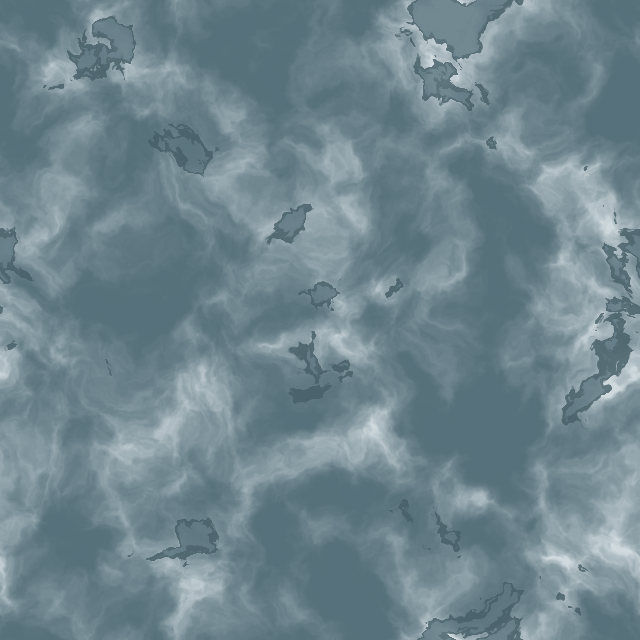
Write a three.js fragment shader that draws this texture.

```glsl
// Seamless slate-blue water with wispy pale foam and crisp dark shoals.
#define WATER vec3(0.36, 0.46, 0.50)
#define FOAM vec3(0.74, 0.79, 0.81)
#define SHOAL vec3(0.29, 0.385, 0.42)
#define BROAD_REPEATS 4.0
#define VEIN_REPEATS 5.0
#define COAST_REPEATS 7.0
#define WARP 0.018
#define ROUGHNESS 0.55
#define SHOAL_LEVEL 1.65
#define SHOAL_WIDTH 0.32
#define EDGE 0.10

varying vec2 vUv;

// Random unit gradient of a lattice cell, wrapped to the period.
vec2 gradient(vec2 cell, float period, float seed) {
  cell = mod(cell, period);
  float h = fract(sin(dot(cell, vec2(127.1, 311.7)) + seed * 17.3) * 43758.55);
  float angle = 6.28319 * h;
  return vec2(cos(angle), sin(angle));
}

// Tiling gradient noise, scaled to about unit variance.
float gradientNoise(vec2 p, float period, float seed) {
  vec2 cell = floor(p);
  vec2 f = p - cell;
  vec2 w = f * f * f * (f * (f * 6.0 - 15.0) + 10.0);
  vec2 x = vec2(1.0, 0.0);
  float a = dot(gradient(cell, period, seed), f);
  float b = dot(gradient(cell + x.xy, period, seed), f - x.xy);
  float c = dot(gradient(cell + x.yx, period, seed), f - x.yx);
  float d = dot(gradient(cell + x.xx, period, seed), f - x.xx);
  return 4.7 * mix(mix(a, b, w.x), mix(c, d, w.x), w.y);
}

// Fractal sum with unit variance; ridged = 1 turns zero crossings into crests.
float fractal(vec2 uv, float period, float seed, float ridged) {
  float sum = 0.0;
  float power = 0.0;
  float amplitude = 1.0;
  for (int i = 0; i < 6; i++) {
    vec2 shift = vec2(0.37, 0.71) * (float(i) + seed);
    float n = gradientNoise(uv * period + shift, period, seed + float(i));
    float crest = (0.8 - abs(n)) / 0.6;
    sum += amplitude * mix(n, crest, ridged);
    power += amplitude * amplitude;
    amplitude *= ROUGHNESS;
    period *= 2.0;
  }
  return sum / sqrt(power);
}

void main() {
  // Bend the plane so the wisps curl.
  vec2 bend = vec2(fractal(vUv, 4.0, 11.0, 0.0), fractal(vUv, 4.0, 23.0, 0.0));
  vec2 uv = vUv + WARP * bend;

  // Foam: fine crests gathered into broad drifts, with a long bright tail.
  float drift = fractal(uv, BROAD_REPEATS, 37.0, 0.0);
  float veins = fractal(uv, VEIN_REPEATS, 53.0, 1.0);
  float density = 0.72 * veins + 0.70 * drift + 0.06;
  float lift = max(density + 1.71, 0.0);
  float foam = clamp(0.07 * lift * lift - 0.056, -0.06, 1.2);

  // Shoals: ragged dark rims around calm pools inside the thickest foam.
  float coast = 0.8 * drift + 0.6 * fractal(uv, COAST_REPEATS, 71.0, 0.0);
  float shoal = smoothstep(SHOAL_LEVEL, SHOAL_LEVEL + EDGE, coast);
  float poolLevel = SHOAL_LEVEL + SHOAL_WIDTH;
  float pool = smoothstep(poolLevel, poolLevel + EDGE, coast);

  vec3 color = mix(WATER, FOAM, foam);
  vec3 calm = mix(WATER, FOAM, 0.2 * foam);
  vec3 rim = mix(SHOAL, FOAM, 0.15 * foam);
  color = mix(color, mix(rim, calm, pool), shoal);
  gl_FragColor = vec4(color, 1.0);
}
```
